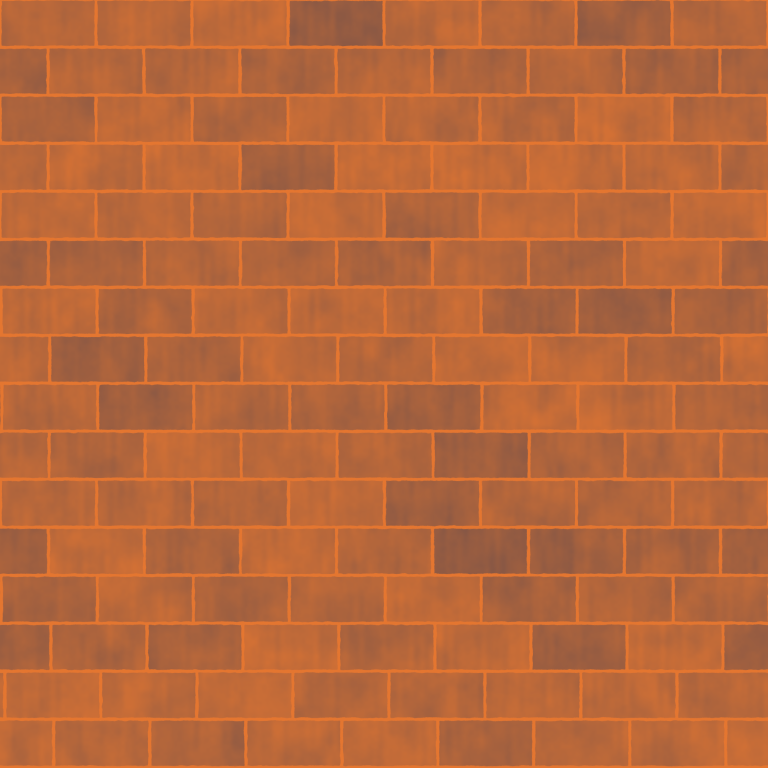
Give the GLSL for this texture, as a three.js fragment shader.

```glsl
varying vec2 vUv;

const vec2 BRICK_COUNT = vec2(8.0, 16.0);
const vec2 ORIGIN = vec2(0.0, 0.001);
const float JOINT_WIDTH = 0.0040;
const float CORNER_RADIUS = 0.0012;
const float EDGE_SOFTNESS = 0.0010;
const float EDGE_ROUGHNESS = 0.0022;
const float EDGE_FREQUENCY = 130.0;
const float BASE_DRIFT = 0.06;
const float MID_DRIFT = 0.02;
const float TONE_MIN = 0.10;
const float TONE_MAX = 0.86;
const float MOTTLE_FREQUENCY = 26.0;
const float MOTTLE_STRENGTH = 0.70;
const vec2 STREAK_FREQUENCY = vec2(140.0, 18.0);
const float STREAK_STRENGTH = 0.20;
const vec3 JOINT_COLOR = vec3(0.895, 0.462, 0.190);
const vec3 DARK_CLAY = vec3(0.550, 0.348, 0.265);
const vec3 LIGHT_CLAY = vec3(0.800, 0.432, 0.212);

float hash(vec2 p) {
  vec3 q = fract(p.xyx * 0.1031);
  q += dot(q, q.yzx + 33.33);
  return fract((q.x + q.y) * q.z);
}

float valueNoise(vec2 p) {
  vec2 cell = floor(p);
  vec2 f = fract(p);
  f = f * f * (3.0 - 2.0 * f);
  float low = mix(hash(cell), hash(cell + vec2(1.0, 0.0)), f.x);
  float high = mix(hash(cell + vec2(0.0, 1.0)), hash(cell + 1.0), f.x);
  return mix(low, high, f.y);
}

float fbm(vec2 p) {
  float sum = 0.0;
  float amplitude = 0.5;
  for (int i = 0; i < 4; i++) {
    sum += amplitude * valueNoise(p);
    p = p * 2.03 + 17.3;
    amplitude *= 0.5;
  }
  return sum / 0.9375;
}

float roundedBox(vec2 p, vec2 halfSize, float radius) {
  vec2 d = abs(p) - halfSize + radius;
  return length(max(d, 0.0)) + min(max(d.x, d.y), 0.0) - radius;
}

// Half-brick stagger plus a slight sideways slip of each course
float courseOffset(float row) {
  float stagger = 0.5 * (1.0 - mod(row, 2.0));
  float lower = BASE_DRIFT * exp(-row * row / 6.0);
  float middle = MID_DRIFT * exp(-(row - 7.5) * (row - 7.5) / 4.0);
  return stagger + lower + middle;
}

void main() {
  // Brick layout
  vec2 grid = (vUv - ORIGIN) * BRICK_COUNT;
  float row = floor(grid.y);
  grid.x -= courseOffset(row);
  vec2 id = vec2(mod(floor(grid.x), BRICK_COUNT.x), mod(row, BRICK_COUNT.y));
  vec2 local = (fract(grid) - 0.5) / BRICK_COUNT;
  vec2 surface = local + id * 1.73 + 3.1;

  // Rough brick outline
  vec2 halfSize = 0.5 / BRICK_COUNT - 0.5 * JOINT_WIDTH;
  float edge = roundedBox(local, halfSize, CORNER_RADIUS);
  edge += EDGE_ROUGHNESS * (fbm(surface * EDGE_FREQUENCY) - 0.5);
  float brickMask = 1.0 - smoothstep(-EDGE_SOFTNESS, EDGE_SOFTNESS, edge);

  // Firing tone, mottling and vertical streaks
  float tone = mix(TONE_MIN, TONE_MAX, sqrt(hash(id + 5.7)));
  tone += MOTTLE_STRENGTH * (fbm(surface * MOTTLE_FREQUENCY) - 0.5);
  tone += STREAK_STRENGTH * (valueNoise(surface * STREAK_FREQUENCY) - 0.5);
  vec3 clay = mix(DARK_CLAY, LIGHT_CLAY, clamp(tone, -0.25, 1.1));

  gl_FragColor = vec4(mix(JOINT_COLOR, clay, brickMask), 1.0);
}
```
